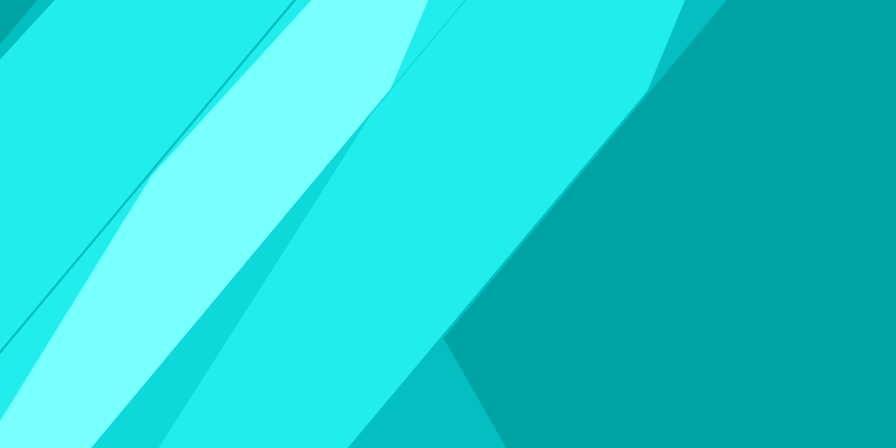
Give the GLSL for this background, as a WebGL 1 fragment shader.

```glsl
precision highp float;

uniform vec2 u_resolution;

#define DEEP_TEAL vec3(0.00, 0.64, 0.64)
#define MID_TEAL vec3(0.01, 0.75, 0.76)
#define FOLD_CYAN vec3(0.05, 0.85, 0.86)
#define BRIGHT_CYAN vec3(0.13, 0.93, 0.93)
#define PALE_CYAN vec3(0.47, 1.00, 1.00)
#define CREASE_HALF_WIDTH 0.0026
#define HAIRLINE_WIDTH 0.003

// Signed distance to the line from a up to b, positive on its right
float rightOf(vec2 p, vec2 a, vec2 b) {
    vec2 along = normalize(b - a);
    return dot(p - a, vec2(along.y, -along.x));
}

// Smooth coverage of the region where d is positive
float cover(float d) {
    return clamp(d * u_resolution.y + 0.5, 0.0, 1.0);
}

void main() {
    // Canvas units: two wide, one high
    vec2 p = gl_FragCoord.xy / u_resolution * vec2(2.0, 1.0);

    // Deep wedge on the right, over the middle tone
    vec2 wedgeTip = vec2(0.990, 0.245);
    float wedge = min(rightOf(p, wedgeTip, vec2(1.622, 1.0)),
                      rightOf(p, vec2(1.130, 0.0), wedgeTip));
    vec3 color = mix(MID_TEAL, DEEP_TEAL, cover(wedge));

    // Broad bright sheet with a bent right edge
    vec2 sheetBend = vec2(1.445, 0.797);
    float sheet = min(-rightOf(p, vec2(0.776, 0.0), sheetBend),
                      -rightOf(p, sheetBend, vec2(1.529, 1.0)));
    color = mix(color, BRIGHT_CYAN, cover(sheet));

    // Shaded fold that narrows to a hairline beside the pale ribbon
    vec2 ribbonBend = vec2(0.872, 0.802);
    float ribbonEdge = rightOf(p, vec2(0.203, 0.0), ribbonBend);
    float foldEdge = rightOf(p, vec2(0.354, 0.0), vec2(0.779, 0.667));
    float fold = min(ribbonEdge, max(-foldEdge, HAIRLINE_WIDTH - ribbonEdge));
    color = mix(color, FOLD_CYAN, cover(fold));

    // Pale ribbon, bent on both sides
    vec2 leftBend = vec2(0.339, 0.609);
    float ribbonLeft = min(rightOf(p, vec2(0.0, 0.060), leftBend),
                           rightOf(p, leftBend, vec2(0.695, 1.0)));
    float ribbonRight = min(-ribbonEdge,
                            -rightOf(p, ribbonBend, vec2(0.956, 1.0)));
    color = mix(color, PALE_CYAN, cover(min(ribbonLeft, ribbonRight)));

    // Thin crease left of the ribbon
    float crease = rightOf(p, vec2(0.0, 0.2135), vec2(0.658, 1.0));
    color = mix(color, MID_TEAL, cover(CREASE_HALF_WIDTH - abs(crease)));

    // Two-tone upper left corner
    float outerCorner = -rightOf(p, vec2(0.0, 0.867), vec2(0.122, 1.0));
    float innerCorner = -rightOf(p, vec2(0.0, 0.901), vec2(0.083, 1.0));
    color = mix(color, MID_TEAL, cover(outerCorner));
    color = mix(color, DEEP_TEAL, cover(innerCorner));

    gl_FragColor = vec4(color, 1.0);
}
```
